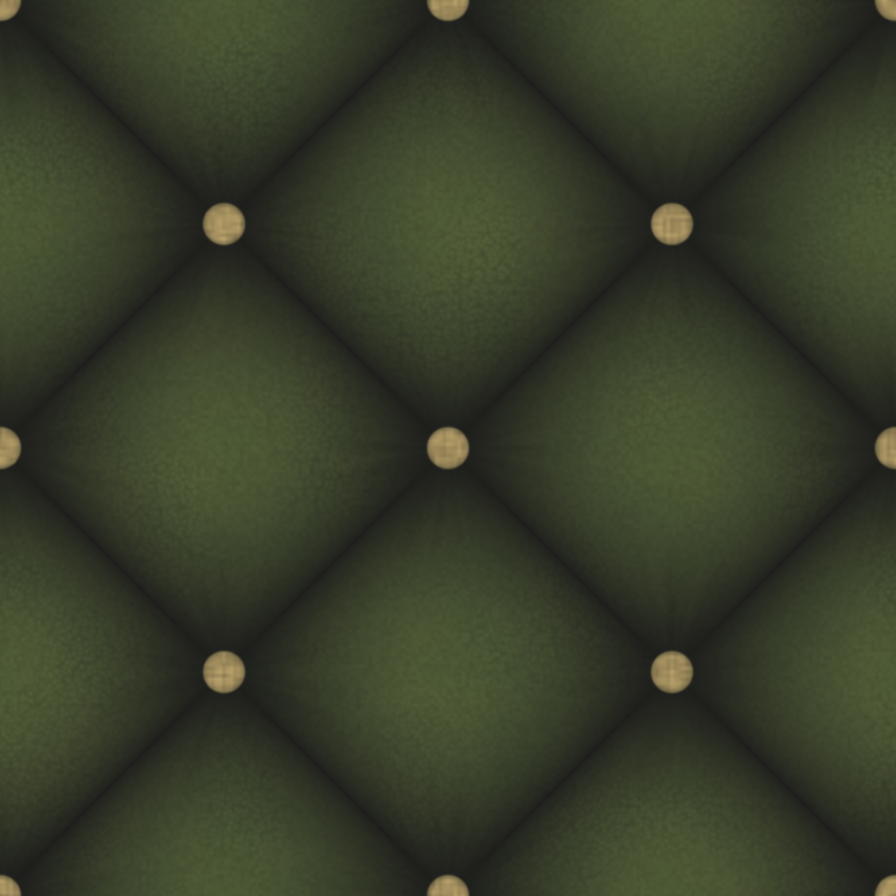
Reproduce this pattern procedurally as a WebGL 2 fragment shader.

```glsl
#version 300 es
precision highp float;
// Deep-buttoned green leather: diamond pillows, soft creases and woven brass-coloured buttons.

#define REPEATS 2.0          // button pairs across and down
#define BUTTON_RADIUS 0.0238
#define PILLOW_POWER 0.66    // lower is flatter with tighter creases
#define HALO_RADIUS 0.05     // shadow around each button
#define FOLD_COUNT 44.0      // radial puckers per button
#define FOLD_DEPTH 0.24
#define GRAIN_CELLS 150.0
#define GRAIN_DEPTH 0.15
#define BLOTCH_DEPTH 0.10

uniform vec2 u_resolution;
out vec4 fragColor;

const float PI = 3.14159;
const vec3 SHADOW = vec3(0.115, 0.117, 0.107);
const vec3 LEATHER = vec3(0.298, 0.342, 0.206);
const vec3 BUTTON_RIM = vec3(0.36, 0.33, 0.23);
const vec3 BUTTON_TOP = vec3(0.64, 0.56, 0.37);

vec2 hash22(vec2 p) {
    vec3 q = fract(p.xyx * vec3(0.1031, 0.1030, 0.0973));
    q += dot(q, q.yzx + 33.33);
    return fract((q.xx + q.yz) * q.zy);
}

// Value noise that wraps after period cells.
float noise(vec2 p, vec2 period) {
    vec2 cell = floor(p), f = fract(p);
    f = f * f * (3.0 - 2.0 * f);
    vec2 lo = mod(cell, period), hi = mod(cell + 1.0, period);
    return mix(mix(hash22(lo).x, hash22(vec2(hi.x, lo.y)).x, f.x),
               mix(hash22(vec2(lo.x, hi.y)).x, hash22(hi).x, f.x), f.y);
}

float tileNoise(vec2 uv, vec2 cells) {
    return noise(uv * cells, cells);
}

// Distance to the nearest scattered point, for pebbled grain.
float pebbles(vec2 uv, float cells) {
    vec2 p = uv * cells, cell = floor(p);
    float nearest = 2.0;
    for (int y = -1; y <= 1; y++)
        for (int x = -1; x <= 1; x++) {
            vec2 c = cell + vec2(x, y);
            nearest = min(nearest, distance(p, c + hash22(mod(c, cells))));
        }
    return nearest;
}

void main() {
    vec2 uv = gl_FragCoord.xy / u_resolution;
    vec2 p = uv * REPEATS;

    // Diagonal lattice: creases on whole numbers, buttons where they cross.
    vec2 diagonal = vec2(p.x + p.y, p.x - p.y);
    vec2 knot = floor(diagonal + 0.5);
    vec2 center = 0.5 * vec2(knot.x + knot.y, knot.x - knot.y);
    vec2 offset = (p - center) / REPEATS;
    float dist = length(offset);
    vec2 id = mod(center, REPEATS) * 2.0;

    // Pillow swell and button shadow
    vec2 swell = abs(sin(PI * diagonal));
    float light = pow(swell.x * swell.y, PILLOW_POWER);
    float halo = dist / HALO_RADIUS;
    light *= 1.0 - 0.35 * exp(-halo * halo);

    // Puckers fanning out from each button
    float turn = atan(offset.y, offset.x + 1e-6) / (2.0 * PI) + 0.5;
    float row = id.x * 7.0 + id.y * 31.0;
    float folds = 0.6 * noise(vec2(turn * FOLD_COUNT, row), vec2(FOLD_COUNT, 512.0))
                + 0.4 * noise(vec2(turn * FOLD_COUNT * 2.0, row + 3.0), vec2(FOLD_COUNT * 2.0, 512.0));
    float foldFade = 1.0 - smoothstep(0.03, 0.17, dist);
    light *= 1.0 + FOLD_DEPTH * 2.0 * (folds - 0.5) * foldFade;

    // Patchy leather grain and worn tone
    float patches = smoothstep(0.3, 0.8, tileNoise(uv, vec2(11.0)));
    float grain = (0.5 - pebbles(uv, GRAIN_CELLS)) * mix(0.35, 1.1, patches);
    grain += 0.6 * (tileNoise(uv, vec2(230.0)) - 0.5);
    float blotch = 0.6 * tileNoise(uv, vec2(7.0)) + 0.4 * tileNoise(uv, vec2(23.0)) - 0.5;
    light *= 1.0 + GRAIN_DEPTH * grain + BLOTCH_DEPTH * blotch;
    vec3 color = mix(SHADOW, LEATHER, light);
    color *= 1.0 + 0.05 * grain;
    color.r += 0.02 * blotch * light;

    // Domed button with woven threads
    float r = dist / BUTTON_RADIUS;
    float dome = sqrt(max(0.0, 1.0 - r * r));
    float weave = tileNoise(uv, vec2(240.0, 60.0)) + tileNoise(uv, vec2(60.0, 240.0)) - 1.0;
    vec3 button = mix(BUTTON_RIM, BUTTON_TOP, smoothstep(0.0, 0.85, dome));
    button *= 1.0 + 0.16 * weave;
    float edge = 0.0012 + 0.7 / u_resolution.y;
    color = mix(color, button, 1.0 - smoothstep(-edge, edge, dist - BUTTON_RADIUS));

    fragColor = vec4(color, 1.0);
}
```
